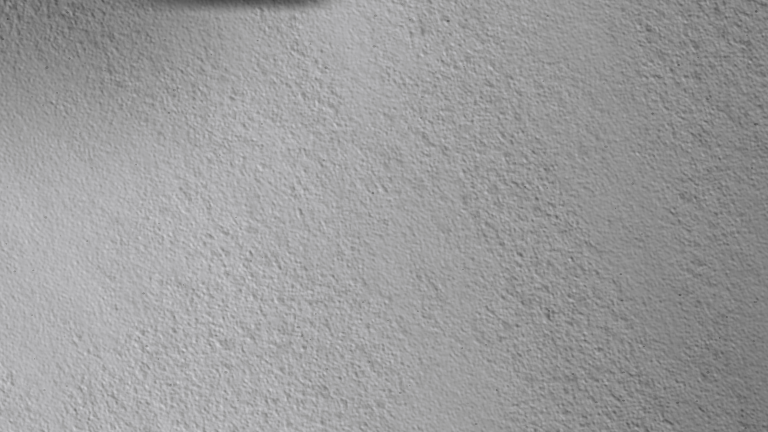
A Shadertoy shader for this texture:

```glsl
// A rough plaster wall in raking light.
// Cellular lumps and chipped hollows form a height field shaded by its slope
// and depth; layered sines set where the coat is coarse or worn smooth.

vec3 hash3(vec2 cell) {
    vec3 q = fract(cell.xyx * vec3(0.1031, 0.1030, 0.0973));
    q += dot(q, q.yxz + 33.33);
    return fract((q.xxy + q.yzz) * q.zyx);
}

// Cellular noise: one soft hill or hollow per cell
float lumps(vec2 p) {
    vec2 cell = floor(p);
    float height = 0.0;
    for (int j = -1; j <= 1; j++)
    for (int i = -1; i <= 1; i++) {
        vec2 c = cell + vec2(i, j);
        vec3 rnd = hash3(c);
        vec2 d = p - c - rnd.xy;
        float bump = max(0.0, 1.0 - dot(d, d));
        height += (rnd.z * 2.0 - 1.0) * bump * bump;
    }
    return height;
}

// Layered sines, each turned and bent by the one before, about -1 to 1
float waves(vec2 p) {
    float sum = 0.0, amp = 0.5;
    for (int i = 0; i < 5; i++) {
        p = mat2(0.8, 0.6, -0.6, 0.8) * p * 1.6 + 1.7;
        p += 0.7 * sin(p.yx * 0.8);
        sum += amp * sin(p.x) * cos(p.y * 0.9);
        amp *= 0.7;
    }
    return sum;
}

// Axes turned so that x runs steeply down to the right
vec2 alongFall(vec2 p) {
    return vec2(0.66 * p.x - 0.75 * p.y, 0.75 * p.x + 0.66 * p.y);
}

// Fine grain plus flat-topped skin with sharp-edged hollows
float grainHeight(vec2 p, float coarse) {
    vec2 q = alongFall(p);
    float fine = 0.075 * lumps(q * vec2(165.0, 180.0));
    float chips = min(0.06, lumps(q * vec2(88.0, 98.0) + 17.0));
    float dents = min(0.1, lumps(q * vec2(42.0, 52.0) + 41.0));
    return fine * mix(0.5, 1.0, coarse) + coarse * (0.125 * chips + 0.1 * dents);
}

// Broad trowel undulation
float wallHeight(vec2 p) {
    vec2 q = alongFall(p);
    return lumps(q * vec2(4.0, 8.0)) + 0.6 * lumps(q * vec2(11.0, 19.0) + 9.0);
}

// Sparse pinholes of uneven size and depth
float pinholes(vec2 p) {
    vec2 g = p * 17.0, cell = floor(g);
    vec3 rnd = hash3(cell + 71.0);
    vec2 d = (g - cell - 0.1 - 0.8 * rnd.xy) / 17.0;
    d.x *= 0.6 + 0.6 * rnd.y;
    float radius = mix(0.0025, 0.0045, rnd.x * rnd.x);
    float cup = 1.0 - smoothstep(0.4, 1.0, length(d) / radius);
    return cup * smoothstep(0.6, 0.9, rnd.z);
}

// Large-scale brightness, uv in 0..1
float lightFalloff(vec2 uv) {
    float tone = 0.694 - 0.25 * max(0.0, uv.x - 0.3);
    float corner = uv.y - 0.25 * uv.x;
    tone -= 0.2 * smoothstep(0.45, 1.02, corner) * (1.0 - smoothstep(0.15, 0.48, uv.x));
    tone -= 0.04 * smoothstep(0.6, 1.0, uv.x) * (1.0 - smoothstep(0.0, 0.7, uv.y));
    vec2 glow = uv - vec2(0.5, 0.95);
    return tone + 0.02 * exp(-14.0 * dot(glow, glow));
}

void mainImage(out vec4 fragColor, in vec2 fragCoord) {
    vec2 uv = fragCoord / iResolution.xy;
    vec2 p = fragCoord / iResolution.y;
    vec2 toLight = normalize(mix(vec2(0.9, 0.45), vec2(0.5, 0.87), uv.x));

    // Coarse and worn patches run steeply down to the right, with ragged rims
    vec2 slanted = vec2(p.x + 0.3 * p.y, p.y * 0.4 - p.x * 0.1);
    float patches = waves(slanted * 3.8) + 0.3 * lumps(alongFall(p) * vec2(12.0, 24.0));
    float coarse = mix(0.28, 1.0, smoothstep(-0.6, 0.6, patches));

    // Slope toward the light, and hollows a little darker all round
    float height = grainHeight(p, coarse);
    float slope = height - grainHeight(p + toLight * 0.0032, coarse);
    float grain = 0.8 * slope * (slope < 0.0 ? 1.2 : 0.95) + 0.22 * height;
    float swell = wallHeight(p) - wallHeight(p + toLight * 0.02);

    float tone = lightFalloff(uv);
    tone += grain + 0.018 * swell - 0.008 * patches;
    tone -= 0.13 * pinholes(p);

    // Soft shadow cast along the top edge
    float span = smoothstep(0.12, 0.3, uv.x) * (1.0 - smoothstep(0.38, 0.46, uv.x));
    tone *= 1.0 - 0.5 * span * smoothstep(0.965, 1.005, uv.y);

    // Neutral grey, a trace cooler in the highlights
    vec3 plaster = vec3(tone) + vec3(0.0, 0.0, 0.008) * smoothstep(0.6, 0.7, tone);
    fragColor = vec4(clamp(plaster, 0.0, 1.0), 1.0);
}
```
